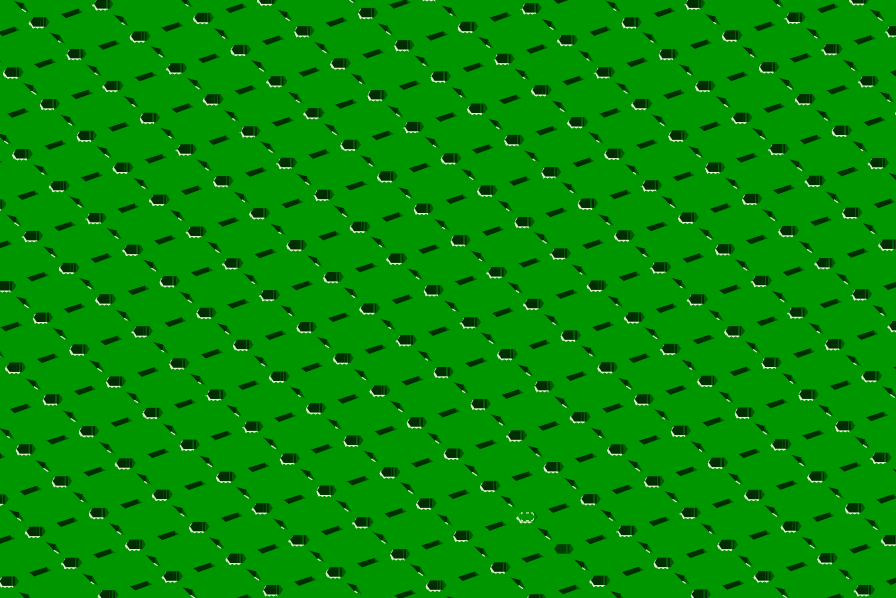
Give the GLSL for this pattern, as a WebGL 2 fragment shader.

```glsl
#version 300 es
precision highp float;
// Green ground with a slanted lattice of dark studs, slots and notches with pale chipped rims.

#define HEIGHT 100.0                  // canvas height in pattern units
#define STEP_DOWN vec2(6.139, -5.314) // lattice step to the lower right
#define STEP_UP vec2(10.633, 3.047)   // lattice step to the upper right
#define ORIGIN vec2(6.64, 96.29)      // centre of stud (0, 0)
#define RIM_SHIFT vec2(0.22, 0.24)    // offset of the pale rim under a stud
#define STRIPE_RATE 11.0              // stripes on the right of a stud
#define JITTER 0.12                   // random shift of each part
#define FADED_CELL vec2(15.0, -1.0)   // stud worn down to its rim
#define RIMLESS_CELL vec2(16.0, -1.0) // stud without a rim

uniform vec2 u_resolution;
out vec4 fragColor;

const vec3 GROUND = vec3(0.0, 0.59, 0.0);
const vec3 SHADOW = vec3(0.0, 0.18, 0.0);
const vec3 HALF_SHADE = vec3(0.01, 0.36, 0.01);
const vec3 RIM = vec3(0.86, 0.95, 0.80);

float hash(vec2 id) {
    return fract(sin(dot(id, vec2(127.1, 311.7))) * 43758.55);
}

// Smooth coverage of a signed distance, one pixel wide.
float cover(float dist) {
    return clamp(0.5 - dist * u_resolution.y / HEIGHT, 0.0, 1.0);
}

// Signed distance to the line a-b, negative on its left.
float edge(vec2 p, vec2 a, vec2 b) {
    vec2 dir = normalize(b - a);
    return dot(p - a, vec2(dir.y, -dir.x));
}

// Convex quad with counter-clockwise corners.
float quad(vec2 p, vec2 a, vec2 b, vec2 c, vec2 d) {
    return max(max(edge(p, a, b), edge(p, b, c)),
               max(edge(p, c, d), edge(p, d, a)));
}

float segment(vec2 p, vec2 a, vec2 b) {
    vec2 ab = b - a;
    return length(p - a - ab * clamp(dot(p - a, ab) / dot(ab, ab), 0.0, 1.0));
}

float hexagon(vec2 p) {
    p = abs(p);
    return max(p.y - 0.78, dot(p, vec2(0.83, 0.56)) - 1.26);
}

// Nearest lattice point to c, shifted by a fraction of a cell; returns the local offset.
vec2 toCell(vec2 c, vec2 shift, out vec2 id) {
    id = floor(c - shift + 0.5);
    vec2 offset = mat2(STEP_DOWN, STEP_UP) * (c - shift - id);
    return offset - JITTER * (vec2(hash(id + shift), hash(id - shift + 7.0)) - 0.5);
}

// Flat slot halfway along the upward step.
vec3 drawSlot(vec3 col, vec2 p) {
    vec2 a = vec2(-1.69, -0.13), b = vec2(-0.9, -0.78);
    vec2 c = vec2(1.35, 0.08), d = vec2(1.15, 0.78);
    col = mix(col, HALF_SHADE, cover(quad(p, a, b, vec2(1.95, 0.2), d)));
    return mix(col, SHADOW, cover(quad(p, a, b, c, d)));
}

// Small notch halfway along the downward step.
vec3 drawNotch(vec3 col, vec2 p, float wear) {
    float shade = quad(p, vec2(-0.2, 0.0), vec2(0.3, -0.6), vec2(1.2, -1.0), vec2(0.3, 0.5));
    float dark = quad(p, vec2(-1.3, 0.85), vec2(0.0, -0.5), vec2(0.3, -0.4), vec2(0.3, 0.45));
    float chip = segment(p, vec2(0.1, -0.55), vec2(0.35 + 0.4 * wear, -0.72 - 0.28 * wear)) - 0.09;
    col = mix(col, HALF_SHADE, cover(shade));
    col = mix(col, SHADOW, cover(dark));
    return mix(col, RIM, cover(chip));
}

// Six-sided stud: rim below, dark face, striped right flank.
vec3 drawStud(vec3 col, vec2 p, vec2 id) {
    float phase = 6.283 * hash(id + 3.0);
    float faded = float(id == FADED_CELL);
    float rimless = float(id == RIMLESS_CELL);
    float jag = 0.08 * sin(9.0 * p.x + phase);
    float rim = max(hexagon(p + RIM_SHIFT) + jag, p.x - 0.75);
    float face = hexagon(p);
    float stripes = smoothstep(-0.2, 0.5, sin(STRIPE_RATE * p.x + 0.3 * phase));
    float flank = smoothstep(0.1, 0.3, p.x) * stripes;
    flank = max(flank, smoothstep(1.0, 1.15, p.x));

    col = mix(col, HALF_SHADE, cover(hexagon(p - vec2(0.22, 0.0))));
    col = mix(col, RIM, cover(rim) * (1.0 - rimless));
    vec3 faceCol = mix(SHADOW, HALF_SHADE, max(flank, 0.35 * rimless));
    // A worn stud shows ground inside a broken pale ring.
    float ring = cover(abs(face + 0.12) - 0.1) * step(0.0, sin(7.0 * p.x + phase));
    faceCol = mix(faceCol, mix(GROUND, RIM, ring), faded);
    return mix(col, faceCol, cover(face));
}

void main() {
    vec2 p = gl_FragCoord.xy / u_resolution.y * HEIGHT;
    vec2 c = inverse(mat2(STEP_DOWN, STEP_UP)) * (p - ORIGIN);
    vec2 id;
    vec3 col = GROUND;
    col = drawSlot(col, toCell(c, vec2(0.0, 0.5), id));
    vec2 notch = toCell(c, vec2(0.5, 0.0), id);
    col = drawNotch(col, notch, hash(id));
    vec2 stud = toCell(c, vec2(0.0), id);
    col = drawStud(col, stud, id);
    fragColor = vec4(col, 1.0);
}
```
